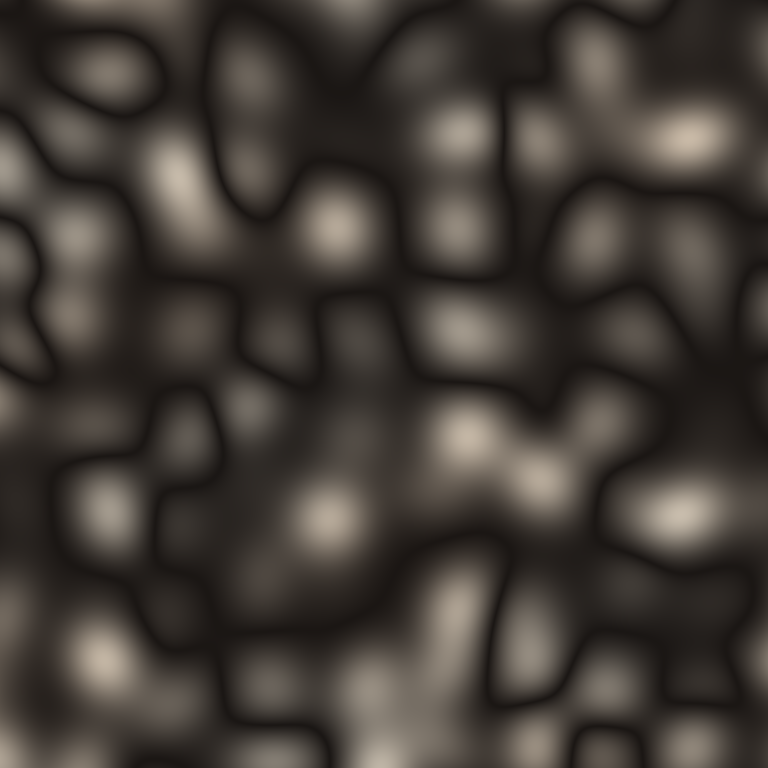
This texture is drawn by a Shadertoy shader. Its source:

```glsl
// Soft pale pebbles parted by dark creases: signed cellular bumps, folded at zero.

const float CELLS = 8.7;               // pebble sites across the canvas
const float JITTER = 0.60;             // how far sites stray from the grid
const float BUMP_WIDTH = 0.33;         // mean bump radius in cells
const float BUMP_STRETCH = 0.20;       // largest elongation of a bump
const float BUMP_HEIGHT = 0.68;        // brightness gain of the tallest bump
const float HEIGHT_FLOOR = 0.08;       // lowest bump relative to the tallest
const float HEIGHT_SKEW = 1.25;        // above one favours dim pebbles
const float SAME_SIDE_CHANCE = 0.27;   // sites that break the alternation
const float CREASE_SOFTNESS = 0.006;   // rounding of the fold at zero
const float DARK_LEVEL = 0.105;        // brightness inside the creases
const float TINT_AMOUNT = 0.02;        // slow drift between brown and grey
const int REACH = 2;                   // neighbouring sites that contribute
const float TAU = 6.2831853;
const vec3 STONE_SCALE = vec3(1.0, 0.955, 0.873);
const vec3 STONE_SHIFT = vec3(0.0, -0.012, -0.013);

vec3 hash32(vec2 p) {
    vec3 q = fract(p.xyx * vec3(0.1031, 0.1030, 0.0973));
    q += dot(q, q.yxz + 33.33);
    return fract((q.xxy + q.yzz) * q.zyx);
}

// One stretched and turned Gaussian bump, raised or sunken.
float bump(vec2 site, vec2 p) {
    vec3 place = hash32(site + 41.0);
    vec3 shape = hash32(site + 113.0);
    vec2 d = p - site - JITTER * (place.xy - 0.5);
    float angle = TAU * shape.x;
    vec2 axis = vec2(cos(angle), sin(angle));
    float stretch = 1.0 + BUMP_STRETCH * shape.y;
    vec2 local = vec2(dot(d, axis) / stretch, dot(d, vec2(-axis.y, axis.x)) * stretch);

    // Neighbours mostly alternate sides, so most pebbles meet in a crease.
    float side = mod(site.x + site.y, 2.0) < 0.5 ? -1.0 : 1.0;
    side *= shape.z < SAME_SIDE_CHANCE ? -1.0 : 1.0;
    float height = mix(HEIGHT_FLOOR, 1.0, pow(place.z, HEIGHT_SKEW));
    return side * height * exp(-0.5 * dot(local, local) / (BUMP_WIDTH * BUMP_WIDTH));
}

float signedBumps(vec2 p) {
    vec2 nearest = floor(p + 0.5);
    float sum = 0.0;
    for (int y = -REACH; y <= REACH; y++) {
        for (int x = -REACH; x <= REACH; x++) {
            sum += bump(nearest + vec2(x, y), p);
        }
    }
    return sum;
}

// Layered sines for a gentle colour drift.
float tintDrift(vec2 p) {
    return 0.5 * (sin(p.x * 1.3 + 2.0 * sin(p.y * 0.7)) + sin(p.y * 1.7 - p.x * 0.6));
}

void mainImage(out vec4 fragColor, in vec2 fragCoord) {
    vec2 p = CELLS * fragCoord / iResolution.y;

    // Fold the signed field so opposite neighbours meet in a crease.
    float n = BUMP_HEIGHT * signedBumps(p);
    float height = sqrt(n * n + CREASE_SOFTNESS * CREASE_SOFTNESS) - CREASE_SOFTNESS;

    // Map height to stone colour.
    vec3 color = (DARK_LEVEL + height) * STONE_SCALE + STONE_SHIFT;
    color *= 1.0 + TINT_AMOUNT * tintDrift(p) * vec3(0.6, -0.3, -1.0);

    fragColor = vec4(clamp(color, 0.0, 1.0), 1.0);
}
```
